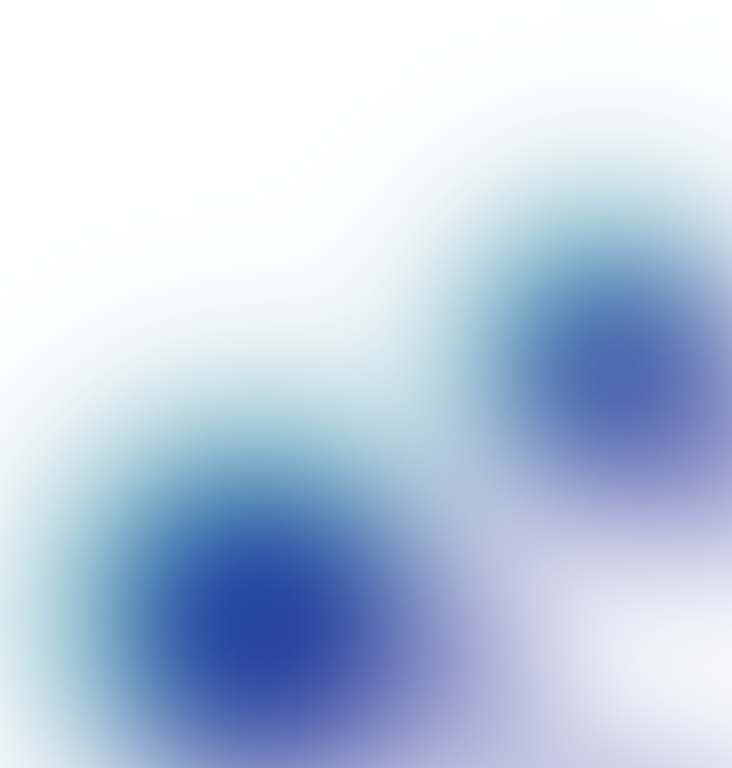
This background is drawn by a WebGL 2 fragment shader. Its source:

```glsl
#version 300 es
precision highp float;
// Soft blurred blue and violet glows on a white background.

uniform vec2 u_resolution;
out vec4 fragColor;

// Soft elliptical spot: 1 at the centre, falling smoothly to 0.
float glow(vec2 p, vec2 center, vec2 radius, float power) {
    return exp(-pow(length((p - center) / radius), power));
}

void main() {
    // Units of canvas height, origin at the lower left
    vec2 p = gl_FragCoord.xy / u_resolution.y;

    // Light that each spot of pigment lets through
    float light = 1.0;
    light *= 1.0 - 0.85 * glow(p, vec2(0.332, 0.199), vec2(0.260), 2.4);
    light *= 1.0 - 0.69 * glow(p, vec2(0.788, 0.531), vec2(0.210), 2.2);

    // Faint veils along the lower and right edges
    light *= 1.0 - 0.17 * glow(p, vec2(0.625, 0.102), vec2(0.156), 2.0);
    light *= 1.0 - 0.18 * glow(p, vec2(0.807, -0.042), vec2(0.247, 0.117), 2.0);
    light *= 1.0 - 0.20 * glow(p, vec2(0.964, 0.388), vec2(0.156), 2.0);
    float density = 1.0 - light;

    // Absorption per channel, turning from teal blue to violet at lower right
    vec3 blue = density * vec3(1.0, 0.54 + 0.38 * density * density, 0.42);
    vec3 violet = density * vec3(1.0, 0.93, 0.47);
    float violetShare = smoothstep(-0.13, 0.45, p.x - 1.2 * p.y);

    fragColor = vec4(1.0 - mix(blue, violet, violetShare), 1.0);
}
```
